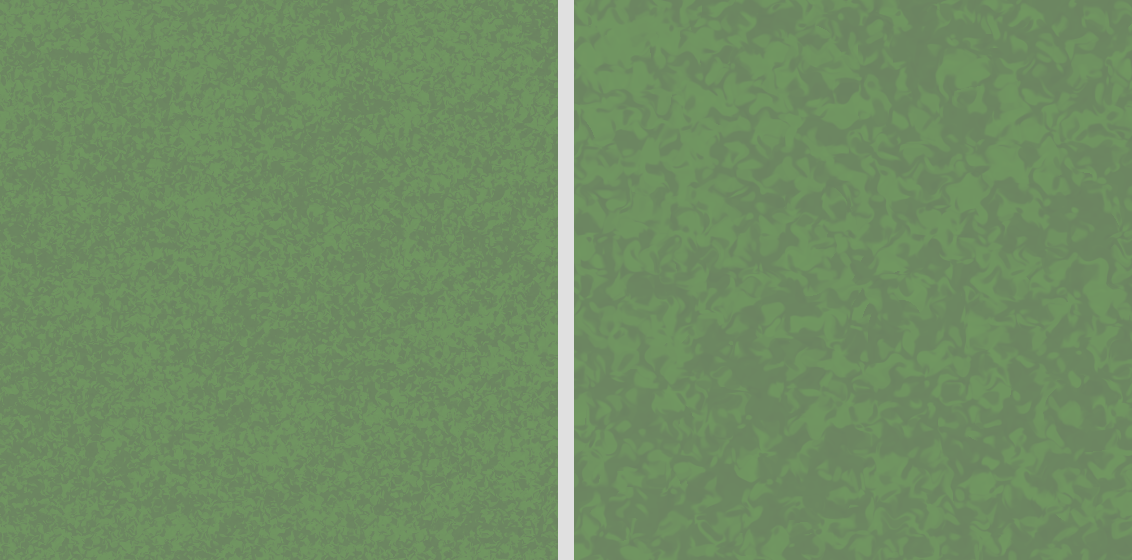
Left: the whole. Right: its middle third, enlarged.
Reproduce this texture procedurally as a WebGL 2 fragment shader.

```glsl
#version 300 es
precision highp float;
// Mottled green surface of small, overlapping, ragged flakes in two close tones.

uniform vec2 u_resolution;
out vec4 fragColor;

const vec3 DARK_GREEN = vec3(0.421, 0.515, 0.382);
const vec3 LIGHT_GREEN = vec3(0.442, 0.592, 0.380);
const float EDGE = 0.0009;   // half width of a flake edge, in canvas heights
const int LAYERS = 6;

// Integer hash: three random values in 0..1 for a cell and a seed
vec3 hash3(vec2 cell, float seed) {
    uvec3 v = uvec3(ivec3(vec3(cell, seed)) + 4096);
    v = v * 1664525u + 1013904223u;
    v.x += v.y * v.z; v.y += v.z * v.x; v.z += v.x * v.y;
    v ^= v >> 16u;
    v.x += v.y * v.z; v.y += v.z * v.x; v.z += v.x * v.y;
    return vec3(v >> 8u) / 16777216.0;
}

// Smooth value noise
float noise(vec2 p, float seed) {
    vec2 i = floor(p);
    vec2 f = fract(p);
    f = f * f * (3.0 - 2.0 * f);
    float low = mix(hash3(i, seed).x, hash3(i + vec2(1, 0), seed).x, f.x);
    float high = mix(hash3(i + vec2(0, 1), seed).x, hash3(i + vec2(1, 1), seed).x, f.x);
    return mix(low, high, f.y);
}

// Bends straight outlines into ragged ones
vec2 ragged(vec2 p, float frequency, float amount) {
    vec2 shift = vec2(noise(p * frequency, 31.0), noise(p * frequency, 32.0));
    return p + amount * (shift - 0.5);
}

// Approximate signed distance to a turned ellipse
float ellipseDistance(vec2 q, vec2 radii, float angle) {
    float c = cos(angle);
    float s = sin(angle);
    q = mat2(c, -s, s, c) * q;
    return (length(q / radii) - 1.0) * min(radii.x, radii.y);
}

// Paints one layer of scattered flakes over the tone below it
float paintFlakes(float tone, vec2 p, float scale, float presence, float lightShare, float seed) {
    vec2 home = floor(p * scale);
    for (int y = -1; y <= 1; y++) {
        for (int x = -1; x <= 1; x++) {
            vec2 cell = home + vec2(x, y);
            vec3 place = hash3(cell, seed);
            vec3 form = hash3(cell, seed + 50.0);
            vec3 kind = hash3(cell, seed + 100.0);
            vec2 radii = vec2(mix(0.34, 0.68, form.x), mix(0.20, 0.38, form.y));
            float d = ellipseDistance(p * scale - cell - place.xy, radii, form.z * 3.14159);
            float cover = 1.0 - smoothstep(-EDGE, EDGE, d / scale);
            float flakeTone = mix(0.22 * kind.y, 1.0 - 0.15 * kind.y, step(kind.x, lightShare));
            tone = mix(tone, flakeTone, cover * step(place.z, presence) * mix(0.7, 1.0, kind.z));
        }
    }
    return tone;
}

void main() {
    vec2 p = gl_FragCoord.xy / u_resolution.y;

    // Broad drifts where light flakes are denser or sparser
    float drift = 0.4 * noise(p * 5.0, 11.0) + 0.6 * noise(p * 19.0, 12.0);
    float lightShare = mix(0.22, 0.88, drift);

    // Large flakes first, then ever finer and sparser ones
    vec2 q = ragged(p, 130.0, 0.008);
    float tone = 0.15;
    for (int i = 0; i < LAYERS; i++) {
        float step01 = float(i) / float(LAYERS - 1);
        float scale = mix(48.0, 175.0, step01 * step01);
        float presence = mix(0.95, 0.3, step01);
        tone = paintFlakes(tone, q + 0.37 * float(i), scale, presence, lightShare, float(i));
    }

    // Faint fine grain
    tone += 0.12 * (noise(p * 260.0, 21.0) - 0.5);
    fragColor = vec4(mix(DARK_GREEN, LIGHT_GREEN, clamp(tone, 0.0, 1.0)), 1.0);
}
```
